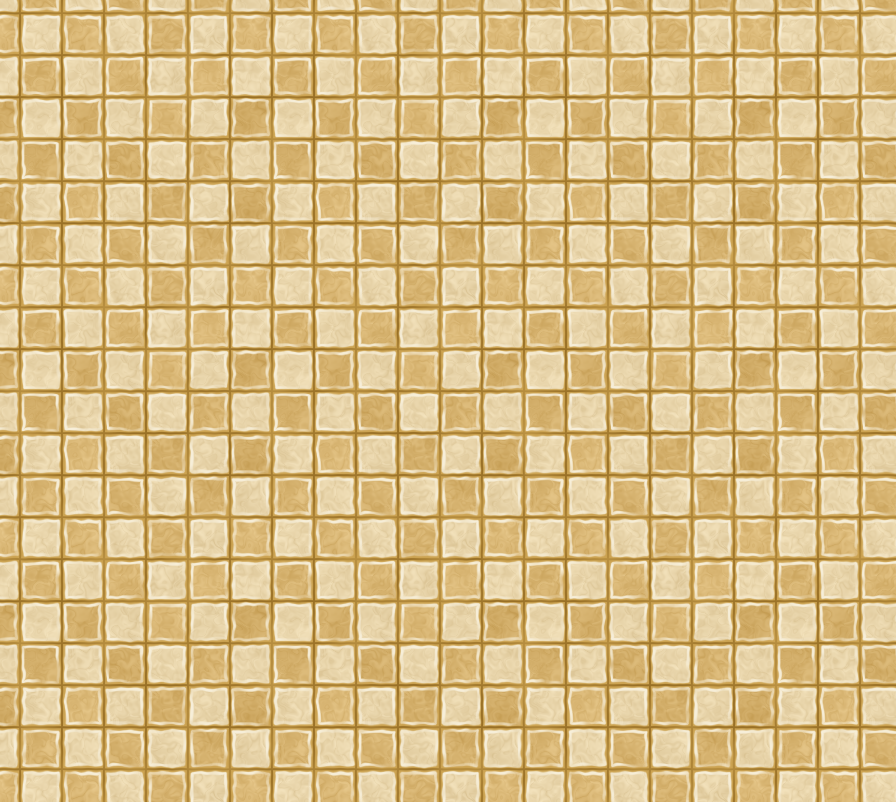
A WebGL 1 fragment shader for this pattern:

```glsl
precision highp float;
// Checkerboard of small cream and honey stone tiles with wavy glossy rims and brown grout.
uniform vec2 u_resolution;

vec2 hash2(vec2 c) {
  vec2 s = vec2(dot(c, vec2(127.1, 311.7)), dot(c, vec2(269.5, 183.3)));
  return fract(sin(s) * 43758.5);
}

float cornerGradient(vec2 cell, vec2 offset, float period) {
  float angle = 6.2832 * hash2(mod(cell, period) + 3.0).x;
  return dot(vec2(cos(angle), sin(angle)), offset);
}

// Gradient noise that wraps after a whole number of cells
float noise(vec2 p, float period) {
  vec2 i = floor(p), f = p - i;
  vec2 u = f * f * f * (f * (f * 6.0 - 15.0) + 10.0);
  vec2 e = vec2(1.0, 0.0);
  float low = mix(cornerGradient(i, f, period),
                  cornerGradient(i + e, f - e, period), u.x);
  float high = mix(cornerGradient(i + e.yx, f - e.yx, period),
                   cornerGradient(i + 1.0, f - 1.0, period), u.x);
  return 1.4 * mix(low, high, u.y);
}

float roundedBox(vec2 p, vec2 halfSize, float radius) {
  vec2 q = abs(p) - halfSize + radius;
  return length(max(q, 0.0)) + min(max(q.x, q.y), 0.0) - radius;
}

void main() {
  const float BLOCK = 6.0; // the tile variations recur every six tiles
  float tilesAcross = 21.333;
  float pixel = tilesAcross / u_resolution.x;
  vec2 p = gl_FragCoord.xy / u_resolution.x * tilesAcross - vec2(0.475, 0.78);

  vec2 id = floor(p);
  vec2 local = p - id - 0.5;
  vec2 seed = hash2(mod(id, BLOCK) + 17.0);
  float cream = mod(id.x + id.y, 2.0);

  // Uneven tile outline
  vec2 wobble = vec2(noise(p * 4.0, BLOCK * 4.0),
                     noise(p * 4.0 + 9.0, BLOCK * 4.0));
  vec2 shifted = local + 0.035 * wobble - 0.018 * (seed - 0.5);
  float edge = roundedBox(shifted, vec2(0.452) - 0.012 * seed.yx, 0.05);

  // Crumpled stone face
  float cloud = noise(p * 2.0, BLOCK * 2.0);
  float grain = noise(p * 5.0 + 1.5 * wobble, BLOCK * 5.0);
  float crease = 1.0 - smoothstep(0.0, 0.25, abs(noise(p * 3.0 + wobble, BLOCK * 3.0)));
  vec3 face = mix(vec3(0.835, 0.695, 0.43), vec3(0.90, 0.82, 0.65), cream);
  float relief = 0.03 * cloud + 0.045 * grain - 0.025 * crease + 0.015;
  float tint = 0.06 * (seed.x - 0.6) * (1.0 - 0.6 * cream);
  face += (relief + tint) * vec3(0.8, 1.0, 1.3);

  // Pale rim, strongest along the top and left
  float rim = 1.0 - smoothstep(0.012, 0.05 + 0.4 * pixel, abs(edge + 0.04));
  float lit = smoothstep(-0.25, 0.45, max(local.y, -local.x));
  float gloss = 0.4 + 0.35 * lit + 0.6 * noise(p * 3.0 + 5.0, BLOCK * 3.0);
  face = mix(face, vec3(0.97, 0.94, 0.86), rim * clamp(gloss, 0.1, 0.95));

  // Grout with a dark seam of varying depth
  vec2 toLine = 0.5 - abs(local + 0.012 * wobble);
  float lineDistance = min(toLine.x, toLine.y);
  float seam = 1.0 - smoothstep(0.008, 0.025 + 0.6 * pixel, lineDistance);
  float depth = 0.75 + 0.5 * noise(p + 0.37, BLOCK);
  vec3 grout = mix(vec3(0.80, 0.64, 0.32), vec3(0.60, 0.44, 0.15),
                   seam * clamp(depth, 0.3, 1.0));

  float coverage = 1.0 - smoothstep(-0.012 - 0.5 * pixel, 0.012 + 0.5 * pixel, edge);
  gl_FragColor = vec4(mix(grout, face, coverage), 1.0);
}
```
